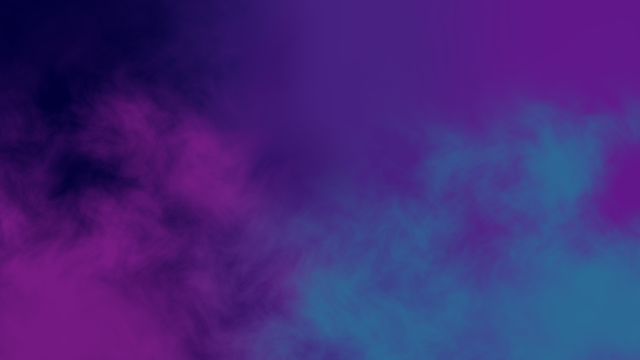
This background is drawn by a Shadertoy shader. Its source:

```glsl
// Magenta and blue mist drifting over a navy to violet sky.

// Layered sines: each octave is bent, rotated and made finer.
float mistNoise(vec2 p) {
    float sum = 0.0, amplitude = 0.5;
    for (int i = 0; i < 7; i++) {
        p += 0.4 * sin(p.yx * 1.3 + vec2(1.7, 4.1) * float(i + 1));
        sum += amplitude * sin(p.x) * sin(p.y);
        p = mat2(1.52, 1.18, -1.18, 1.52) * p + 2.3;
        amplitude *= 0.6;
    }
    return sum;
}

// Soft elliptical glow.
float glow(vec2 uv, vec2 center, vec2 radius) {
    vec2 d = (uv - center) / radius;
    return exp(-dot(d, d));
}

// Coverage that is ragged only where it is half transparent.
float ragged(float cover, float noise) {
    cover = clamp(cover, 0.0, 1.0);
    return clamp(cover + 2.6 * noise * cover * (1.0 - cover), 0.0, 1.0);
}

void mainImage(out vec4 fragColor, in vec2 fragCoord) {
    vec2 uv = fragCoord / iResolution.xy;
    vec2 p = fragCoord / iResolution.y;
    float coarse = mistNoise(p * 8.0 + 3.0);
    float fine = mistNoise(p * 17.0 + 11.0);
    float noise = 0.6 * coarse + 0.5 * fine;

    // Sky: navy, indigo, then violet from left to right.
    vec3 navy = vec3(0.01, 0.0, 0.22);
    vec3 indigo = vec3(0.28, 0.13, 0.51);
    vec3 violet = vec3(0.38, 0.09, 0.54);
    float dawn = smoothstep(0.12, 0.53, uv.x + 0.05 * noise);
    vec3 color = mix(navy, indigo, dawn);
    color = mix(color, violet, smoothstep(0.58, 0.88, uv.x + 0.03 * noise));

    // Dark hollows near the middle.
    float hollow = 0.75 * glow(uv, vec2(0.45, 0.52), vec2(0.09, 0.13))
                 + 0.35 * glow(uv, vec2(0.42, 0.84), vec2(0.06, 0.15));
    color = mix(color, vec3(0.18, 0.03, 0.38), ragged(hollow, noise));

    // Magenta mist on the left, with a torn crown.
    float magenta = glow(uv, vec2(0.10, 0.06), vec2(0.36, 0.46))
                  + 0.50 * glow(uv, vec2(0.20, 0.61), vec2(0.13, 0.14))
                  + 0.45 * glow(uv, vec2(0.34, 0.46), vec2(0.07, 0.09))
                  + 0.45 * glow(uv, vec2(0.47, 0.22), vec2(0.06, 0.09))
                  - 0.50 * glow(uv, vec2(0.12, 0.54), vec2(0.06, 0.07));
    color = mix(color, vec3(0.46, 0.10, 0.51), ragged(magenta, noise));

    // Blue mist on the right, with a violet gap at the edge.
    float blue = glow(uv, vec2(0.92, 0.12), vec2(0.28, 0.34))
               + 0.55 * glow(uv, vec2(0.56, 0.06), vec2(0.16, 0.36))
               + 0.75 * glow(uv, vec2(0.88, 0.55), vec2(0.09, 0.13))
               + 0.32 * glow(uv, vec2(0.68, 0.55), vec2(0.08, 0.09))
               + 0.40 * glow(uv, vec2(0.98, 0.66), vec2(0.08, 0.05))
               - 0.60 * glow(uv, vec2(0.98, 0.47), vec2(0.06, 0.10));
    color = mix(color, vec3(0.17, 0.41, 0.59), ragged(blue, noise));

    fragColor = vec4(color, 1.0);
}
```
